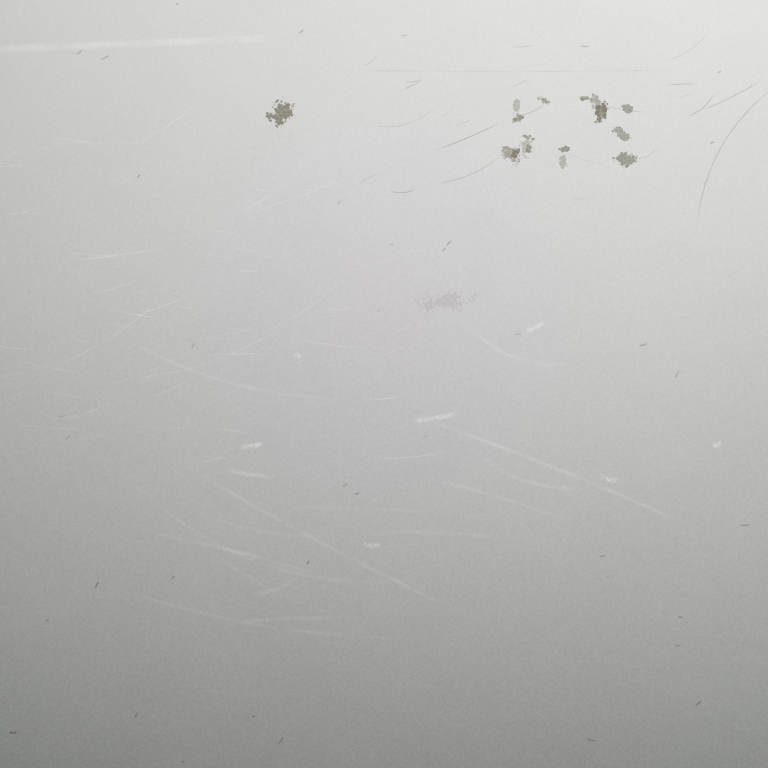
A Shadertoy shader for this texture:

```glsl
// Worn grey painted panel under soft light falling from the upper right.
// A smooth gradient carries fine grain; families of hashed curved strokes give
// scratches, hairlines and chips, and cellular noise breaks up the brown stains.

#define GRAIN_SCALE 512.0
#define GRAIN_AMOUNT 0.025
#define MOTTLE_AMOUNT 0.004
#define SCRATCH_LIGHT 0.060
#define ARC_LIGHT 0.040
#define CHIP_LIGHT 0.130
#define HAIRLINE_DARK 0.140
#define NICK_DARK 0.160
#define STAIN_COLOUR vec3(0.49, 0.47, 0.41)
#define STAIN_COUNT 16

vec2 hash2(vec2 p) {
    vec3 q = fract(p.xyx * vec3(0.1031, 0.1030, 0.0973));
    q += dot(q, q.yzx + 33.33);
    return fract((q.xx + q.yz) * q.zy);
}

// Distance to the nearest scattered cell point
float cellular(vec2 p) {
    vec2 cell = floor(p), local = fract(p);
    float nearest = 2.0;
    for (int y = -1; y <= 1; y++)
        for (int x = -1; x <= 1; x++) {
            vec2 offset = vec2(x, y);
            nearest = min(nearest, length(offset + hash2(cell + offset + 50.0) - local));
        }
    return nearest;
}

// Smoothly interpolated value noise for the fine grain
float grain(vec2 p) {
    vec2 cell = floor(p), f = smoothstep(0.0, 1.0, fract(p));
    float low = mix(hash2(cell).x, hash2(cell + vec2(1, 0)).x, f.x);
    float high = mix(hash2(cell + vec2(0, 1)).x, hash2(cell + vec2(1, 1)).x, f.x);
    return mix(low, high, f.y) - 0.5;
}

float layeredSines(vec2 p) {
    float sum = 0.0, amplitude = 0.5;
    for (int i = 0; i < 4; i++) {
        sum += amplitude * sin(p.x + 1.3 * sin(p.y)) * sin(p.y + 0.7);
        p = mat2(1.5, 1.1, -1.1, 1.5) * p + 1.7;
        amplitude *= 0.55;
    }
    return sum;
}

// Curved stroke with fading ends; sag is its bow relative to its half length
float stroke(vec2 p, vec2 centre, float angle, float halfLength, float sag, float width) {
    float c = cos(angle), s = sin(angle);
    vec2 q = mat2(c, -s, s, c) * (p - centre);
    float t = q.x / halfLength;
    float d = abs(q.y - sag * halfLength * t * t) / sqrt(1.0 + 4.0 * sag * sag * t * t);
    float soft = 0.7 / iResolution.y + 0.4 * width;
    return smoothstep(width + soft, width - soft, d) * smoothstep(1.0, 0.5, abs(t));
}

// Scattered strokes: turn is (mean angle, spread), size is (min, max half length)
float strokes(vec2 p, float seed, int count, vec2 centre, vec2 spread,
              vec2 turn, vec2 size, float sag, float width) {
    float sum = 0.0;
    for (int i = 0; i < count; i++) {
        vec2 id = vec2(float(i) + 1.0, seed);
        vec2 place = centre + spread * (2.0 * hash2(id) - 1.0);
        vec2 form = hash2(id + 17.3), tone = hash2(id + 41.7);
        float angle = turn.x + turn.y * (2.0 * form.x - 1.0);
        float halfLength = mix(size.x, size.y, form.y * form.y);
        sum += stroke(p, place, angle, halfLength, sag * (tone.x * 1.4 - 0.2), width)
             * mix(0.3, 1.0, tone.y);
    }
    return min(sum, 1.5);
}

// Slanted blot with a ragged, flaky outline
float stain(vec2 p, vec2 centre, vec2 radius, float angle, float flakes) {
    float c = cos(angle), s = sin(angle);
    float body = 1.0 - length(mat2(c, -s, s, c) * (p - centre) / radius);
    body += 0.55 * layeredSines(p * 170.0);
    return smoothstep(0.0, 0.45, body + 0.6 * (0.45 - flakes));
}

void mainImage(out vec4 fragColor, in vec2 fragCoord) {
    vec2 uv = fragCoord / iResolution.xy;
    float side = uv.x - 0.5;

    // Light falloff, with a faint warm-lilac middle and greener edges
    float light = 0.546 + 0.50 * uv.y - 0.188 * uv.y * uv.y;
    light += side * (0.045 + 0.05 * uv.y) - 0.11 * (side * side - 0.083);
    light += MOTTLE_AMOUNT * (layeredSines(uv * 7.0) + layeredSines(uv * 31.0 + 4.0));
    vec2 fromMiddle = uv - vec2(0.5, 0.6);
    float middle = exp(-7.0 * dot(fromMiddle, fromMiddle));
    vec3 colour = light + mix(vec3(-0.004, 0.003, -0.009), vec3(0.004, -0.003, -0.001), middle);
    colour += GRAIN_AMOUNT * (1.25 - 0.6 * uv.y) * grain(uv * GRAIN_SCALE);

    // Pale scratches, long wiping arcs and the broad streak at the upper left
    float wear = 0.65 + 0.7 * layeredSines(uv * 60.0);
    float flakes = cellular(uv * 230.0);
    float pale = SCRATCH_LIGHT * strokes(uv, 3.0, 64, vec2(0.27, 0.62), vec2(0.27, 0.22),
        vec2(0.3, 0.5), vec2(0.015, 0.09), 0.12, 0.0006);
    pale += ARC_LIGHT * strokes(uv, 8.0, 14, vec2(0.53, 0.36), vec2(0.24, 0.22),
        vec2(-0.22, 0.3), vec2(0.08, 0.25), 0.26, 0.0021);
    pale += 0.04 * stroke(uv, vec2(0.14, 0.942), 0.04, 0.25, 0.0, 0.0042);
    colour += pale * clamp(wear, 0.25, 1.0);

    // Scuffed white chips
    float chips = strokes(uv, 21.0, 9, vec2(0.64, 0.34), vec2(0.32, 0.24),
        vec2(0.1, 0.4), vec2(0.006, 0.045), 0.2, 0.0026);
    colour += CHIP_LIGHT * chips * clamp(wear + 0.5 - flakes, 0.1, 1.0);

    // Dark hairlines at the upper right, and tiny nicks everywhere
    float dark = HAIRLINE_DARK * strokes(uv, 33.0, 22, vec2(0.7, 0.84), vec2(0.26, 0.1),
        vec2(0.2, 0.5), vec2(0.012, 0.06), 0.25, 0.0005);
    dark += 0.10 * stroke(uv, vec2(0.94, 0.81), 1.05, 0.12, -0.25, 0.0007);
    dark += 0.05 * stroke(uv, vec2(0.66, 0.907), 0.0, 0.26, 0.01, 0.0006) * clamp(wear, 0.2, 1.0);
    dark += NICK_DARK * strokes(uv, 47.0, 40, vec2(0.5), vec2(0.5),
        vec2(0.5, 0.7), vec2(0.0025, 0.008), 0.2, 0.0009);
    colour -= dark * vec3(0.9, 1.0, 1.1);

    // Brown stains: one lone blot, a faint smear and a loose cluster
    float dirt = 0.75 * stain(uv, vec2(0.365, 0.853), vec2(0.021, 0.014), 0.5, flakes);
    dirt += 0.13 * stain(uv, vec2(0.58, 0.608), vec2(0.042, 0.014), 0.1, flakes * 1.7);
    for (int i = 0; i < STAIN_COUNT; i++) {
        vec2 id = vec2(float(i) + 2.0, 61.0), form = hash2(id + 9.1);
        vec2 place = vec2(0.74, 0.838) + vec2(0.08, 0.05) * (2.0 * hash2(id) - 1.0);
        vec2 radius = mix(vec2(0.007, 0.004), vec2(0.018, 0.010), form.x * form.x);
        dirt += mix(0.3, 0.9, form.y) * stain(uv, place, radius, 4.0 * form.y - 2.0, flakes);
    }
    colour = mix(colour, STAIN_COLOUR + 0.15 * (flakes - 0.4), min(dirt, 0.85));

    fragColor = vec4(clamp(colour, 0.0, 1.0), 1.0);
}
```
